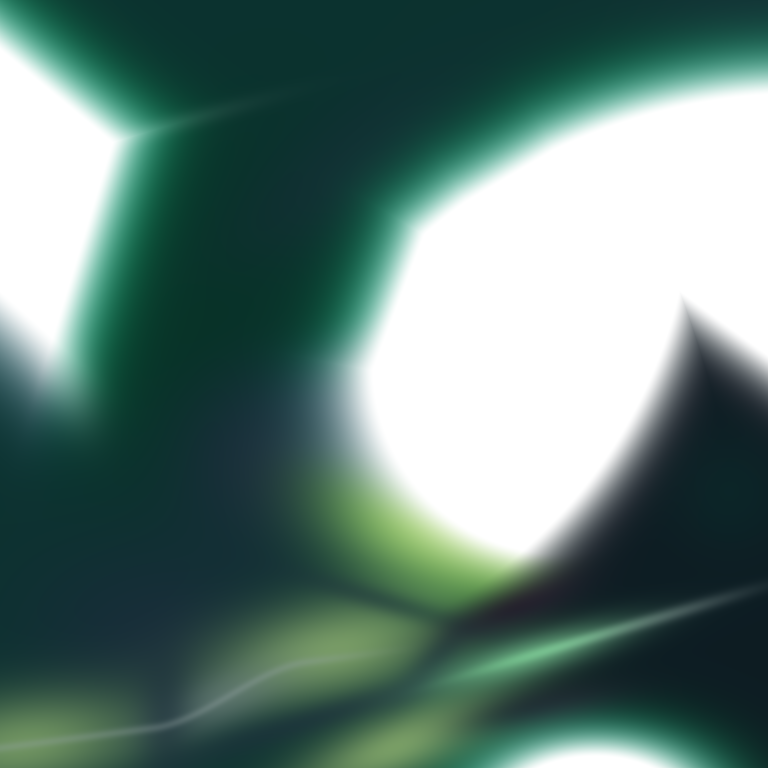
Reproduce this background procedurally as a three.js fragment shader.

```glsl
// Soft abstract light: two overexposed white shapes over deep teal, with lime
// haze and thin rays below. Circles and half planes bound the white shapes,
// per-channel falloff tints their rims, and turned gaussians paint the rest.

varying vec2 vUv;

const vec3 TEAL = vec3(0.045, 0.195, 0.185);
const vec3 FOREST = vec3(0.015, 0.20, 0.14);
const vec3 NAVY = vec3(0.10, 0.17, 0.23);
const vec3 INK = vec3(0.05, 0.11, 0.135);
const vec3 PLUM = vec3(0.12, 0.09, 0.17);
const vec3 LIME = vec3(0.50, 0.64, 0.41);
const vec3 MINT = vec3(0.52, 0.86, 0.62);
const vec3 SILVER = vec3(0.58, 0.64, 0.64);
const vec3 WHITE = vec3(1.0);

// Rim widths per colour channel
const vec3 RIM_MINT = vec3(0.036, 0.057, 0.047);
const vec3 RIM_GREY = vec3(0.060, 0.064, 0.068);
const vec3 RIM_LIME = vec3(0.048, 0.065, 0.034);
const vec3 RIM_WEDGE = vec3(0.036, 0.033, 0.034);
const vec3 RIM_SHARD = vec3(0.034, 0.056, 0.045);
const float FALLOFF = 1.5;

// Gaussian spot with its long axis turned by an angle
float spot(vec2 p, vec2 center, vec2 radii, float angle) {
  vec2 d = p - center;
  float c = cos(angle);
  float s = sin(angle);
  d = vec2(c * d.x + s * d.y, c * d.y - s * d.x) / radii;
  return exp(-dot(d, d));
}

// Full inside the shape, fading outside at a different rate per channel
vec3 rimGlow(float dist, vec3 width) {
  return exp(-pow(vec3(max(dist, 0.00001)) / width, vec3(FALLOFF)));
}

float halfPlane(vec2 p, vec2 point, vec2 normal) {
  return dot(p - point, normalize(normal));
}

float capsule(vec2 p, vec2 a, vec2 b, float radius) {
  vec2 axis = b - a;
  float t = clamp(dot(p - a, axis) / dot(axis, axis), 0.0, 1.0);
  return length(p - a - axis * t) - radius;
}

// Dark wedge cut from the right of the large shape; positive inside
float wedgeDepth(vec2 p) {
  float curve = length(p - vec2(0.261, 0.767)) - 0.64;
  float wing = halfPlane(p, vec2(0.885, 0.622), vec2(-0.59, -0.808));
  return min(curve, wing);
}

vec3 backdrop(vec2 p, float wedge) {
  vec3 c = TEAL;
  c = mix(c, FOREST, 0.9 * spot(p, vec2(0.27, 0.58), vec2(0.13, 0.24), -0.3));
  c = mix(c, NAVY, 0.85 * spot(p, vec2(0.33, 0.40), vec2(0.11, 0.13), 0.0));
  c = mix(c, NAVY, 0.8 * spot(p, vec2(0.20, 0.17), vec2(0.18, 0.14), 0.0));
  c = mix(c, NAVY, 0.45 * spot(p, vec2(0.44, 0.77), vec2(0.22, 0.07), 0.6));
  c = mix(c, NAVY, 0.5 * spot(p, vec2(1.0, 0.98), vec2(0.18, 0.08), 0.0));
  float shade = smoothstep(0.0, 0.07, wedge) * smoothstep(0.56, 0.74, p.x);
  c = mix(c, INK, shade);
  return mix(c, TEAL, 0.4 * shade * spot(p, vec2(0.95, 0.36), vec2(0.08), 0.0));
}

// Lime haze, dark seams and fine rays along the bottom
vec3 lowerHaze(vec3 c, vec2 p) {
  c = mix(c, LIME, 0.85 * spot(p, vec2(0.53, 0.31), vec2(0.13, 0.075), -0.45));
  c = mix(c, LIME, 0.92 * spot(p, vec2(0.44, 0.155), vec2(0.16, 0.065), 0.2));
  c = mix(c, LIME, 0.85 * spot(p, vec2(0.03, 0.03), vec2(0.16, 0.065), 0.15));
  c = mix(c, LIME, 0.95 * spot(p, vec2(0.52, 0.03), vec2(0.15, 0.045), 0.4));
  c = mix(c, SILVER, 0.4 * spot(p, vec2(0.29, 0.09), vec2(0.10, 0.035), 0.4));
  c = mix(c, NAVY, 0.55 * spot(p, vec2(0.215, 0.07), vec2(0.035, 0.09), 0.0));
  c = mix(c, NAVY, 0.55 * spot(p, vec2(0.51, 0.215), vec2(0.13, 0.016), -0.29));
  c = mix(c, NAVY, 0.55 * spot(p, vec2(0.43, 0.07), vec2(0.20, 0.018), 0.3));
  c = mix(c, NAVY, 0.5 * spot(p, vec2(0.57, 0.145), vec2(0.07, 0.02), 0.8));
  c = mix(c, PLUM, 0.95 * spot(p, vec2(0.67, 0.212), vec2(0.09, 0.026), 0.36));
  c = mix(c, PLUM, 0.95 * spot(p, vec2(0.71, 0.077), vec2(0.10, 0.026), 0.2));
  c = mix(c, MINT, 0.65 * spot(p, vec2(0.69, 0.146), vec2(0.13, 0.025), 0.29));
  c = mix(c, MINT, 0.6 * spot(p, vec2(0.73, 0.158), vec2(0.11, 0.007), 0.29));
  c = mix(c, SILVER, 0.38 * spot(p, vec2(0.86, 0.196), vec2(0.12, 0.009), 0.29));
  float ridge = 0.026 + 0.13 * p.x + 0.06 * smoothstep(0.2, 0.4, p.x);
  float line = exp(-pow((p.y - ridge) / 0.006, 2.0));
  return mix(c, SILVER, 0.32 * line * (1.0 - smoothstep(0.38, 0.56, p.x)));
}

vec3 largeLight(vec2 p, float wedge) {
  float top = length(p - vec2(1.048, 0.119)) - 0.759;
  float side = halfPlane(p, vec2(0.553, 0.694), vec2(-0.935, 0.355));
  float body = capsule(p, vec2(0.732, 0.525), vec2(1.2, 0.8), 0.246);
  vec3 width = mix(RIM_GREY, RIM_MINT, smoothstep(0.46, 0.60, p.y));
  width = mix(RIM_LIME, width, smoothstep(0.30, 0.43, p.y));
  return rimGlow(max(top, max(side, body)), width) * rimGlow(wedge, RIM_WEDGE);
}

vec3 leftShard(vec2 p) {
  float top = halfPlane(p, vec2(0.15, 0.811), vec2(0.637, 0.771));
  float side = halfPlane(p, vec2(0.145, 0.811), vec2(0.956, -0.294));
  float base = halfPlane(p, vec2(0.065, 0.564), vec2(-0.666, -0.746));
  return rimGlow(max(top, side), RIM_SHARD) * rimGlow(base, RIM_GREY);
}

void main() {
  vec2 p = vUv;
  float wedge = wedgeDepth(p);
  vec3 color = lowerHaze(backdrop(p, wedge), p);

  // Tail and faint ray leaving the left shard
  color = mix(color, SILVER, 0.5 * spot(p, vec2(0.082, 0.52), vec2(0.07, 0.033), -1.2));
  color = mix(color, SILVER, 0.16 * spot(p, vec2(0.19, 0.828), vec2(0.15, 0.012), 0.27));

  // White shapes, with the third rising from the lower edge
  color = mix(color, WHITE, leftShard(p));
  color = mix(color, WHITE, largeLight(p, wedge));
  float mound = length((p - vec2(0.775, -0.06)) * vec2(0.62, 1.0)) - 0.075;
  color = mix(color, WHITE, rimGlow(mound, RIM_MINT * 0.75));

  gl_FragColor = vec4(color, 1.0);
}
```
